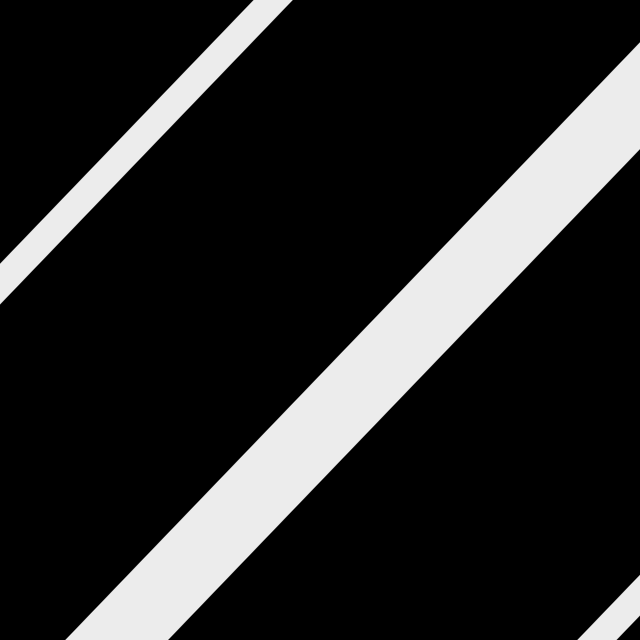
Give the GLSL for this pattern, as a Shadertoy shader.

```glsl
// Diagonal pinstripe: pale bands rising to the right on black.
// Each repeat across the slope holds one thin and one wide band,
// drawn from a wrapped distance to each band's centre line.

// Coverage of a band repeated every `period` along `across`.
float band(float across, float centre, float halfWidth, float period, float pixel) {
    float d = abs(mod(across - centre + 0.5 * period, period) - 0.5 * period) - halfWidth;
    return 1.0 - smoothstep(-0.7 * pixel, 0.7 * pixel, d);
}

void mainImage(out vec4 fragColor, in vec2 fragCoord) {
    vec2 uv = fragCoord / iResolution.xy;
    float pixel = 1.0 / min(iResolution.x, iResolution.y);

    // Distance from the top left corner, perpendicular to the bands
    float across = dot(uv - vec2(0.0, 1.0), normalize(vec2(1.04, -1.0)));

    float period = 1.0577;
    float thin = band(across, 0.3077, 0.0221, period, pixel);
    float wide = band(across, 0.8245, 0.0579, period, pixel);

    // Flat pale grey over black
    fragColor = vec4(vec3(0.925) * max(thin, wide), 1.0);
}
```
